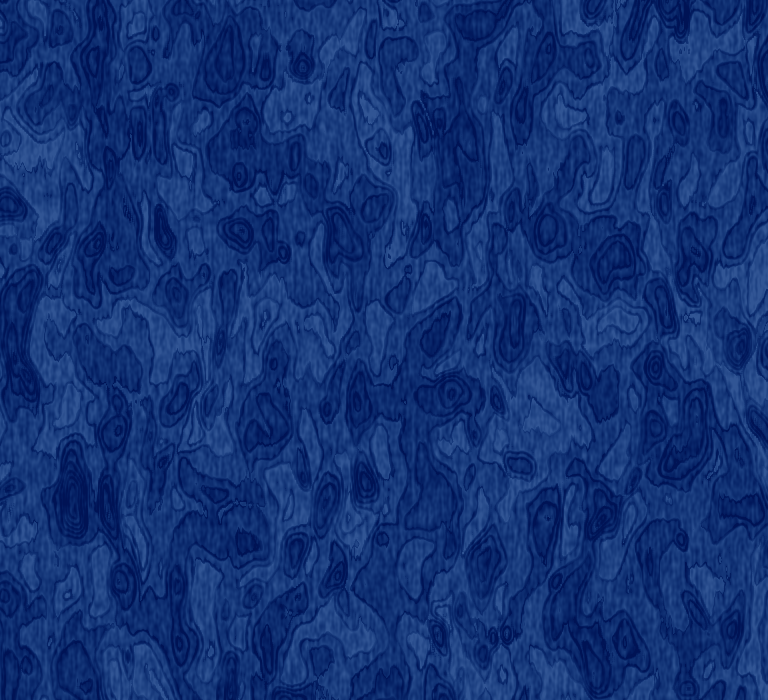
Reproduce this texture procedurally as a Shadertoy shader.

```glsl
// Blue-stained burl veneer: upright eyes and drips ringed by thin dark contours.
// A warped height field of gradient noise plus scattered oval bumps is cut into
// levels; each level is shaded, outlined, and overlaid with fine vertical grain.

#define FIGURE_SCALE vec2(16.0, 7.5)
#define EYE_GRID     vec2(23.0, 12.5)
#define GRAIN_SCALE  vec2(185.0, 32.0)
#define LEVELS       2.5
#define LINE_WIDTH   0.0034
#define LINE_DEPTH   0.46
#define LEVEL_SHADE  0.40
#define GRAIN_DEPTH  0.31
#define GRAIN_FRAY   0.07
#define DARK_BLUE    vec3(0.00, 0.075, 0.335)
#define LIGHT_BLUE   vec3(0.17, 0.31, 0.56)

vec2 hash2(vec2 cell) {
    vec3 h = fract(cell.xyx * vec3(0.1031, 0.1030, 0.0973));
    h += dot(h, h.yzx + 33.33);
    return fract((h.xx + h.yz) * h.zy);
}

float cornerSlope(vec2 cell, vec2 offset) {
    float angle = 6.2832 * hash2(cell).x;
    return dot(vec2(cos(angle), sin(angle)), offset);
}

// Gradient noise, roughly -1 to 1
float noise(vec2 p) {
    vec2 i = floor(p), f = p - i;
    vec2 u = f * f * f * (f * (f * 6.0 - 15.0) + 10.0);
    vec2 x = vec2(1.0, 0.0), y = vec2(0.0, 1.0);
    float low  = mix(cornerSlope(i, f), cornerSlope(i + x, f - x), u.x);
    float high = mix(cornerSlope(i + y, f - y), cornerSlope(i + 1.0, f - 1.0), u.x);
    return 1.4 * mix(low, high, u.y);
}

// Scattered oval bumps of varied size and height
float eyes(vec2 p) {
    vec2 home = floor(p);
    float sum = 0.0;
    for (int y = -1; y <= 1; y++)
    for (int x = -1; x <= 1; x++) {
        vec2 cell = home + vec2(x, y);
        vec2 kind = hash2(cell + 71.0);
        float radius = mix(0.35, 0.95, kind.x);
        vec2 d = (p - cell - hash2(cell + 17.0)) / radius;
        float bump = max(0.0, 1.0 - dot(d, d));
        sum += mix(0.3, 1.1, kind.y) * bump * bump;
    }
    return sum;
}

vec2 warp(vec2 p) {
    vec2 broad = vec2(noise(p * vec2(6.0, 4.0) + 40.0), noise(p * vec2(6.0, 4.0) + 90.0));
    vec2 local = vec2(noise(p * vec2(28.0, 17.0) + 140.0), noise(p * vec2(28.0, 17.0) + 190.0));
    return p + 0.045 * broad + vec2(0.010, 0.019) * local;
}

float figureHeight(vec2 p) {
    vec2 q = warp(p) + 3.0;
    float h = 0.8 * noise(q * FIGURE_SCALE);
    h += 0.4 * noise(q * FIGURE_SCALE * 2.1 + 60.0);
    return h + eyes(q * EYE_GRID);
}

void mainImage(out vec4 fragColor, in vec2 fragCoord) {
    vec2 p = fragCoord / iResolution.y;

    // Fine vertical fibres, broken by short flecks
    float fibre = noise(p * GRAIN_SCALE + 11.3);
    float fleck = noise(p * GRAIN_SCALE * vec2(1.15, 3.2) + 220.7);
    float grain = 0.7 * fibre + 0.6 * fleck;

    // Distance to the nearest contour, in canvas units; grain frays the line
    float height = figureHeight(p);
    float smoothLevel = height * LEVELS;
    float slope = length(vec2(dFdx(smoothLevel), dFdy(smoothLevel))) * iResolution.y;
    float level = smoothLevel + GRAIN_FRAY * LEVELS * grain;
    float f = fract(level);
    float edge = min(f, 1.0 - f) / max(slope, 6.0);
    float outline = 1.0 - smoothstep(0.1 * LINE_WIDTH, LINE_WIDTH, edge);
    float strength = clamp(0.8 + 0.8 * noise(p * 17.0 + 300.0), 0.2, 1.1);

    // Pale ground, deeper eyes, and a ramp across each level
    float tone = 0.88 - 0.46 * smoothstep(-0.4, 1.0, height);
    tone += LEVEL_SHADE * (f - 0.5) * smoothstep(0.0, 0.6 * LINE_WIDTH, edge);
    tone += 0.09 * noise(p * vec2(4.0, 3.0) + 400.0);
    tone -= LINE_DEPTH * strength * outline;
    tone += GRAIN_DEPTH * grain;

    // Stain curve: red fades fastest towards the dark end
    vec3 stain = pow(vec3(clamp(tone, 0.0, 1.08)), vec3(1.7, 1.2, 1.1));
    fragColor = vec4(mix(DARK_BLUE, LIGHT_BLUE, stain), 1.0);
}
```
